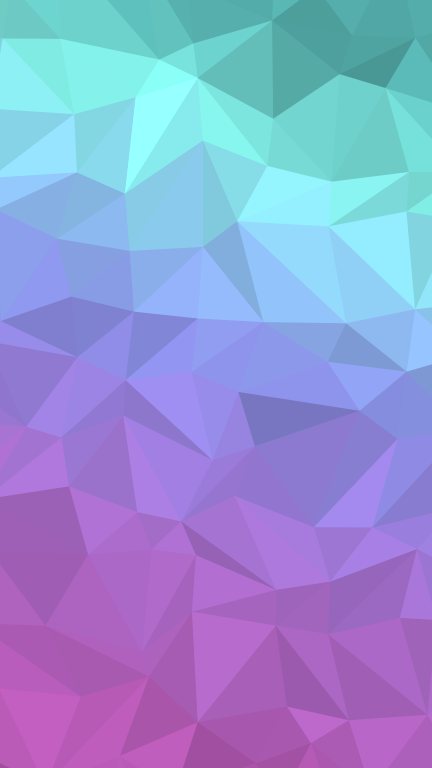
Give the GLSL for this background, as a Shadertoy shader.

```glsl
// Low-poly backdrop of flat triangles, running from teal through blue and violet to magenta.

const vec2 GRID = vec2(6.5, 11.5);

float hash(vec2 p) {
    return fract(sin(dot(p, vec2(127.1, 311.7))) * 43758.5453);
}

float cross2(vec2 a, vec2 b) {
    return a.x * b.y - a.y * b.x;
}

float area(vec2 a, vec2 b, vec2 c) {
    return cross2(b - a, c - a);
}

// Signed distance to the line a-b, positive on its left
float edge(vec2 p, vec2 a, vec2 b) {
    return area(a, b, p) / max(length(b - a), 1e-4);
}

// Lattice corner, staggered by row and jittered
vec2 corner(vec2 id) {
    vec2 jitter = vec2(hash(id), hash(id + 41.3)) - 0.5;
    float stagger = 0.3 * mod(id.y, 2.0) - 0.15;
    return id + vec2(stagger, 0.0) + jitter * vec2(0.66, 0.8);
}

// Slanted colour ramp
vec3 ramp(vec2 uv) {
    float t = 1.0 - uv.y - 0.2 * uv.x;
    vec3 c = vec3(0.33, 0.68, 0.67);
    c = mix(c, vec3(0.49, 0.90, 0.87), smoothstep(-0.11, 0.06, t));
    c = mix(c, vec3(0.54, 0.86, 0.93), smoothstep(0.06, 0.15, t));
    c = mix(c, vec3(0.54, 0.71, 0.92), smoothstep(0.14, 0.26, t));
    c = mix(c, vec3(0.54, 0.56, 0.90), smoothstep(0.24, 0.38, t));
    c = mix(c, vec3(0.60, 0.49, 0.86), smoothstep(0.36, 0.51, t));
    c = mix(c, vec3(0.66, 0.40, 0.76), smoothstep(0.48, 0.69, t));
    return mix(c, vec3(0.70, 0.34, 0.69), smoothstep(0.68, 0.93, t));
}

float glow(vec2 uv, vec2 center, float radius) {
    vec2 d = (uv - center) * vec2(0.5625, 1.0) / radius;
    return exp(-dot(d, d));
}

// Broad lit and shaded areas
float lighting(vec2 uv) {
    float light = 0.14 * glow(uv, vec2(0.38, 0.87), 0.05);
    light += 0.10 * glow(uv, vec2(0.70, 0.74), 0.06);
    light -= 0.10 * glow(uv, vec2(0.78, 0.90), 0.08);
    light -= 0.08 * glow(uv, vec2(0.42, 0.78), 0.05);
    light -= 0.06 * glow(uv, vec2(0.22, 0.71), 0.06);
    light -= 0.09 * glow(uv, vec2(0.64, 0.44), 0.04);
    light += 0.09 * glow(uv, vec2(0.77, 0.43), 0.04);
    light += 0.09 * glow(uv, vec2(0.30, 0.33), 0.05);
    light -= 0.07 * glow(uv, vec2(0.33, 0.22), 0.06);
    light += 0.09 * glow(uv, vec2(0.09, 0.13), 0.05);
    return light;
}

// Adds one flat triangle, weighted by its smooth coverage
void addFacet(inout vec4 sum, vec2 p, vec2 a, vec2 b, vec2 c, vec2 seed, float pixel) {
    float inside = min(edge(p, a, b), min(edge(p, b, c), edge(p, c, a)));
    float cover = clamp(inside / pixel + 0.5, 0.0, 1.0);
    if (cover <= 0.0) return;
    vec2 uv = (a + b + c) / 3.0 / GRID;
    float shade = 1.0 + 0.19 * (hash(seed) - 0.5) + lighting(uv);
    sum += vec4(ramp(uv) * shade, 1.0) * cover;
}

void mainImage(out vec4 fragColor, in vec2 fragCoord) {
    vec2 uv = fragCoord / iResolution.xy;
    vec2 p = uv * GRID;
    float pixel = GRID.y / iResolution.y;
    vec4 sum = vec4(ramp(uv), 1.0) * 1e-4;

    // Split each nearby quad along the diagonal that avoids slivers
    for (int y = -1; y <= 1; y++) {
        for (int x = -1; x <= 1; x++) {
            vec2 id = floor(p) + vec2(x, y);
            vec2 a = corner(id);
            vec2 b = corner(id + vec2(1, 0));
            vec2 c = corner(id + vec2(1, 1));
            vec2 d = corner(id + vec2(0, 1));
            float splitAC = min(area(a, b, c), area(a, c, d));
            float splitBD = min(area(a, b, d), area(b, c, d));
            if (splitAC > splitBD) {
                addFacet(sum, p, a, b, c, id + 7.3, pixel);
                addFacet(sum, p, a, c, d, id + 19.6, pixel);
            } else {
                addFacet(sum, p, a, b, d, id + 7.3, pixel);
                addFacet(sum, p, b, c, d, id + 19.6, pixel);
            }
        }
    }
    fragColor = vec4(clamp(sum.rgb / sum.a, 0.0, 1.0), 1.0);
}
```
